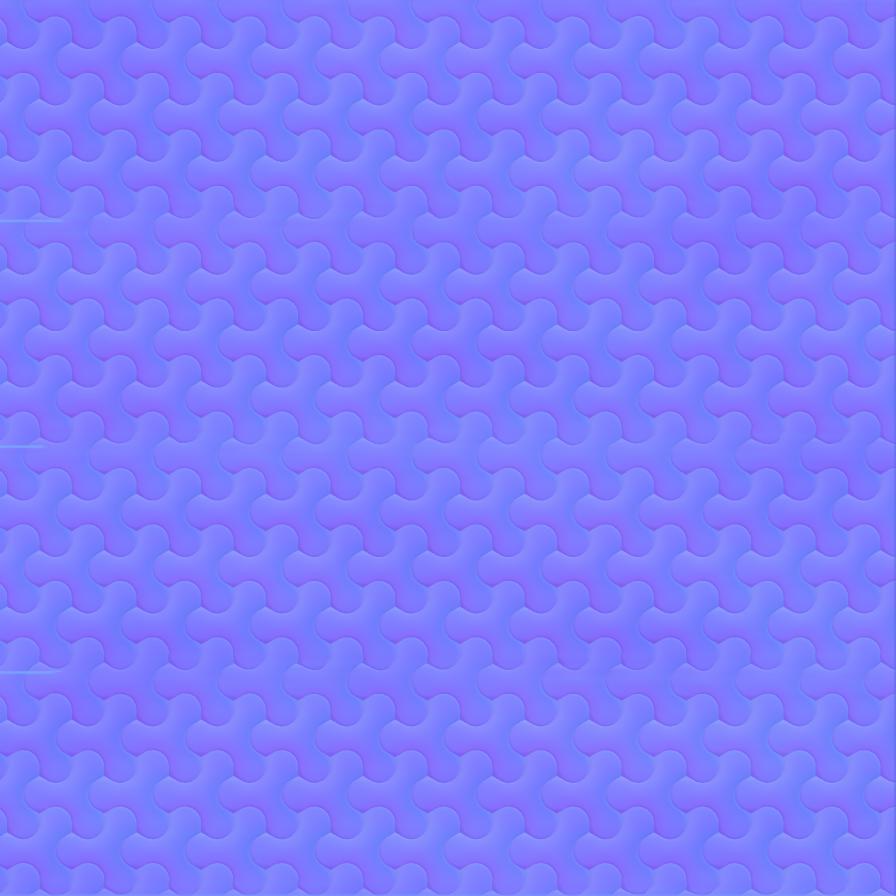
This texture map is drawn by a WebGL 1 fragment shader. Its source:

```glsl
precision highp float;
// Normal map of interlocking three-lobed paving tiles on a triangular lattice.
// Each outline is made of equal circle arcs (lobes and bays); soft tilts spread
// from the bays and lobes, with a thin rim line and horizontal wear bands.

#define PITCH vec2(0.0722, 0.0630)    // tile spacing across and down
#define ORIGIN vec2(0.4050, 0.5540)   // centre of one tile
#define FLAT_COLOR vec3(0.498, 0.490, 1.0)
#define BAY_TILT vec2(-0.062, 0.062)  // colour shift at the bays
#define LOBE_TILT vec2(-0.012, 0.034) // colour shift at the lobe ends
#define BAY_WIDTH 0.17                // in tile pitches
#define RIM_WIDTH 0.030               // in tile pitches
#define RIM_TONE 0.048
#define BROAD_TILT 0.050
#define WEAR_WOBBLE 0.060
#define SEAM_START 0.2465             // first wear seam below the top
#define SEAM_STEP 0.252

uniform vec2 u_resolution;

const float ROW = 0.8660254;          // row height of a unit triangular lattice
const float ARC_RADIUS = 0.25;

vec2 hash2(vec2 p) {
  vec2 h = vec2(dot(p, vec2(127.1, 311.7)), dot(p, vec2(269.5, 183.3)));
  return fract(sin(h) * 43758.5) * 2.0 - 1.0;
}

float gradientNoise(vec2 p) {
  vec2 i = floor(p), f = fract(p);
  vec2 w = f * f * f * (f * (f * 6.0 - 15.0) + 10.0);
  float a = dot(hash2(i), f);
  float b = dot(hash2(i + vec2(1.0, 0.0)), f - vec2(1.0, 0.0));
  float c = dot(hash2(i + vec2(0.0, 1.0)), f - vec2(0.0, 1.0));
  float d = dot(hash2(i + 1.0), f - 1.0);
  return mix(mix(a, b, w.x), mix(c, d, w.x), w.y);
}

vec2 lobeDirection(int k) {
  float angle = 3.1415927 + float(k) * 2.0943951;
  return vec2(cos(angle), sin(angle));
}

// Outward direction (xy) and depth inside the outline (z) for one tile.
vec3 tileDepth(vec2 p) {
  vec2 lobe = vec2(-1.0, 0.0), bay = vec2(1.0, 0.0);
  for (int k = 0; k < 3; k++) {
    vec2 dir = lobeDirection(k);
    if (dot(p, dir) > dot(p, lobe)) lobe = dir;
    if (dot(p, -dir) > dot(p, bay)) bay = -dir;
  }
  // The line joining both arc centres decides which arc is the boundary.
  bool nearBay = dot(p, lobe + bay) < 0.75;
  vec2 v = nearBay ? 0.5 * bay - p : p - 0.5 * lobe;
  float len = max(length(v), 0.0001);
  return vec3(v / len, nearBay ? len - ARC_RADIUS : ARC_RADIUS - len);
}

// Smooth slope of the tile surface, fading in from each bay and lobe end.
vec2 tileTilt(vec2 p) {
  vec2 tilt = vec2(0.0);
  for (int k = 0; k < 3; k++) {
    vec2 dir = lobeDirection(k);
    float gap = max(length(p + 0.5 * dir) - ARC_RADIUS, 0.0) / BAY_WIDTH;
    tilt -= dir * BAY_TILT * exp(-gap * gap);
    vec2 fromLobe = p - 0.5 * dir;
    float ending = smoothstep(-0.15, 0.15, dot(fromLobe, dir));
    tilt += fromLobe / ARC_RADIUS * LOBE_TILT * ending;
  }
  return tilt;
}

vec3 paving(vec2 uv) {
  // Distance to the closest horizontal wear seam.
  float phase = mod(1.0 - uv.y - SEAM_START + 0.5 * SEAM_STEP, SEAM_STEP);
  float seam = abs(phase - 0.5 * SEAM_STEP);
  float wear = exp(-seam * seam / 0.0005);
  float scrape = gradientNoise(uv * vec2(9.0, 110.0));

  vec2 q = (uv - ORIGIN) / PITCH * vec2(1.0, ROW);
  q += WEAR_WOBBLE * wear * vec2(scrape, gradientNoise(uv * vec2(26.0, 40.0) + 7.0));

  // The tile that holds this point is the one with the greatest depth.
  float baseRow = floor(q.y / ROW + 0.5);
  vec3 best = vec3(0.0, 0.0, -9.0);
  vec2 local = vec2(0.0);
  for (int j = -1; j <= 1; j++) {
    float row = baseRow + float(j);
    float shift = 0.5 * mod(row, 2.0);
    float column = floor(q.x - shift + 0.5);
    for (int i = -1; i <= 1; i++) {
      vec2 p = q - vec2(column + float(i) + shift, row * ROW);
      vec3 t = tileDepth(p);
      if (t.z > best.z) { best = t; local = p; }
    }
  }

  vec2 tilt = tileTilt(local) * (1.0 - 0.35 * wear);
  vec2 patch = uv * vec2(4.0, 9.0);
  tilt += BROAD_TILT * vec2(0.5 * gradientNoise(patch), gradientNoise(patch + 31.0));
  tilt.y += 0.008 * gradientNoise(uv * vec2(35.0, 90.0)) + 0.03 * wear * scrape;
  vec3 color = FLAT_COLOR + vec3(tilt, -2.0 * dot(tilt, tilt));

  // Thin rim: dark below and left of a tile, light on the facing side.
  float depth = max(best.z, 0.0);
  float rim = exp(-depth * depth / (RIM_WIDTH * RIM_WIDTH));
  float facing = dot(best.xy, vec2(0.6, 0.8));
  color += rim * (RIM_TONE * facing * vec3(0.7, 1.0, 0.6) - vec3(0.008, 0.004, 0.02));

  // Pale scratches at the left end of each seam, and the sheet's edges.
  float reach = 0.067 + 0.012 * sin(floor(uv.y * 4.0) * 2.4);
  float scratch = 1.0 - smoothstep(0.0008, 0.0022, seam);
  scratch *= 1.0 - smoothstep(reach - 0.012, reach, uv.x);
  color = mix(color, vec3(0.47, 0.68, 0.98), 0.7 * scratch);
  color = mix(color, vec3(0.48, 0.60, 1.0), 0.6 * (1.0 - smoothstep(0.001, 0.003, uv.y)));
  return mix(color, vec3(0.36, 0.42, 0.90), 0.6 * smoothstep(0.997, 0.999, uv.x));
}

void main() {
  vec3 sum = vec3(0.0);
  for (int s = 0; s < 4; s++) {       // four samples smooth the outlines
    vec2 offset = vec2(mod(float(s), 2.0), floor(float(s) / 2.0)) * 0.5 - 0.25;
    sum += paving((gl_FragCoord.xy + offset) / u_resolution);
  }
  gl_FragColor = vec4(clamp(sum * 0.25, 0.0, 1.0), 1.0);
}
```
